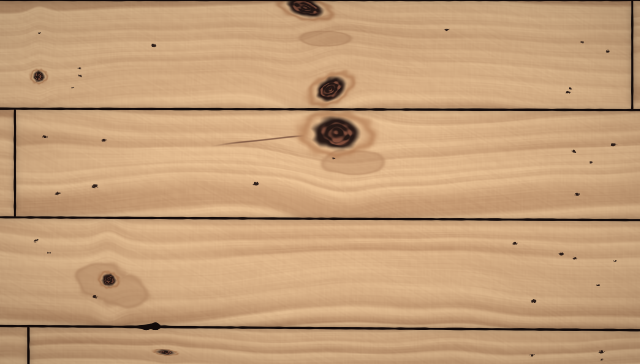
A Shadertoy shader for this texture:

```glsl
// Horizontal pine planks with flowing grain, knots, nail holes and dark seams

const vec3 PALE  = vec3(0.91, 0.755, 0.58);
const vec3 TAN   = vec3(0.70, 0.52, 0.375);
const vec3 BROWN = vec3(0.36, 0.21, 0.16);
const vec3 DARK  = vec3(0.11, 0.06, 0.055);

// Knots: centre and radii in canvas heights, y measured downwards
const int KNOTS = 6;
const vec4 knots[KNOTS] = vec4[KNOTS](
    vec4(0.838, 0.021, 0.046, 0.023), vec4(0.909, 0.244, 0.040, 0.028),
    vec4(0.925, 0.367, 0.060, 0.043), vec4(0.299, 0.769, 0.017, 0.016),
    vec4(0.107, 0.210, 0.014, 0.014), vec4(0.455, 0.968, 0.020, 0.006));
const float tilts[KNOTS] = float[KNOTS](0.25, -0.45, 0.05, 0.3, 0.0, 0.1);

// Soft stained ovals beside the knots
const int STAINS = 4;
const vec4 stains[STAINS] = vec4[STAINS](
    vec4(0.892, 0.105, 0.072, 0.022), vec4(0.968, 0.445, 0.086, 0.036),
    vec4(0.345, 0.803, 0.066, 0.046), vec4(0.278, 0.770, 0.070, 0.052));

// End joint of each plank row; a negative value means none
const float joints[4] = float[4](1.737, 0.041, -1.0, 0.078);
const float PITCH = 0.30;

float hash(vec2 p) { return fract(sin(dot(p, vec2(127.1, 311.7))) * 43758.5); }

float noise(vec2 p) {
    vec2 i = floor(p), f = fract(p);
    f = f * f * (3.0 - 2.0 * f);
    return mix(mix(hash(i), hash(i + vec2(1, 0)), f.x),
               mix(hash(i + vec2(0, 1)), hash(i + vec2(1, 1)), f.x), f.y);
}

vec2 rotate(vec2 p, float a) {
    return vec2(cos(a) * p.x + sin(a) * p.y, cos(a) * p.y - sin(a) * p.x);
}

// Height across the plank, pushed outwards around its knots
float grainHeight(vec2 p, float t, float row, float seed) {
    float h = t + 0.30 * (noise(vec2(p.x * 1.7, t * 1.3) + seed) - 0.5)
                + 0.05 * noise(vec2(p.x * 6.0, t * 3.0) + seed);
    for (int i = 0; i < KNOTS; i++) {
        vec4 k = knots[i];
        if (floor(k.y / PITCH) != row) continue;
        vec2 d = (p - k.xy) / vec2(k.z * 2.3, PITCH);
        float push = 1.3 * k.w / PITCH;
        h -= push * d.y / (abs(d.y) + push) * exp(-d.x * d.x);
    }
    return h;
}

// Latewood bands: slow rise, sharper fall, each with its own strength
float bands(float h, float seed) {
    float phase = h * 7.0 + 1.8 * noise(vec2(h * 3.0, seed));
    float s = fract(phase);
    float strength = mix(0.15, 1.0, hash(vec2(floor(phase), seed)));
    return strength * smoothstep(0.0, 0.75, s) * (1.0 - smoothstep(0.78, 1.0, s));
}

vec3 wood(vec2 p, float t, float row, float seed) {
    float h = grainHeight(p, t, row, seed);
    float edge = smoothstep(0.08, 0.4, abs(t - 0.52));
    float tone = bands(h, seed) * mix(0.35, 0.72, edge);
    tone += 0.28 * noise(vec2(p.x * 2.0, h * 5.0) + seed);
    tone += 0.12 * (noise(vec2(p.x * 9.0, h * 80.0)) - 0.5);
    tone += 0.09 * (noise(rotate(p, 0.5) * vec2(12.0, 220.0)) - 0.5);
    tone += 0.07 * (noise(p * vec2(230.0, 40.0)) - 0.5);
    return mix(PALE, TAN, tone);
}

vec3 addStains(vec3 col, vec2 p) {
    float d = 9.0;
    for (int i = 0; i < STAINS; i++)
        d = min(d, length((p - stains[i].xy) / stains[i].zw));
    d += 0.25 * (noise(p * 28.0) - 0.5);
    float rim = exp(-pow(abs(d - 0.93) * 9.0, 2.0));
    return mix(col, TAN, 0.42 * (1.0 - smoothstep(0.85, 1.05, d)) + 0.25 * rim);
}

vec3 addKnot(vec3 col, vec2 p, vec4 k, float tilt, float px) {
    vec2 d = rotate(p - k.xy, tilt) / k.zw;
    float r = length(d) + 0.22 * (noise(d * 2.5 + k.xy * 40.0) - 0.5);
    float eye = length(d / vec2(1.65, 1.35)) + 0.2 * (noise(d * 2.0) - 0.5);
    col = mix(col, TAN * vec3(0.95, 0.86, 0.78), 0.6 * exp(-pow(abs(eye - 0.95) * 6.0, 2.0)));
    // Red-brown heart inside a dark bark rim
    float heart = noise(d * 3.5 + k.xy * 9.0) * 0.75 + 0.15 * sin(r * 22.0);
    vec3 core = mix(DARK, BROWN * 1.35, smoothstep(0.15, 0.75, heart));
    core = mix(core, DARK, smoothstep(0.65, 0.9, r));
    float soft = 0.12 + px / k.w;
    return mix(col, core, 0.95 * (1.0 - smoothstep(1.0 - soft, 1.0 + soft, r)));
}

// Specks cluster near both plank ends, with a few strays between
float nailHoles(vec2 p, float t, float row, float px) {
    float mask = 0.0;
    for (int i = 0; i < 10; i++) {
        vec2 id = vec2(float(i), row + 3.0);
        float x = (i % 2 == 0 ? 0.19 : 1.62) + 0.20 * (hash(id) - 0.5);
        if (i > 7) x = 0.3 + 1.2 * hash(id);
        vec2 d = vec2(p.x - x, (t - mix(0.15, 0.85, hash(id + 7.3))) * PITCH);
        float size = mix(0.003, 0.0065, hash(id + 2.1));
        float r = length(d * vec2(0.75, 1.2)) + 0.004 * (noise(p * 260.0) - 0.5);
        mask = max(mask, 1.0 - smoothstep(size - 0.002 - px * 0.5, size + px * 0.5, r));
    }
    return mask;
}

void mainImage(out vec4 fragColor, in vec2 fragCoord) {
    float px = 1.0 / iResolution.y;
    vec2 uv = fragCoord / iResolution.xy;
    vec2 p = vec2(fragCoord.x, iResolution.y - fragCoord.y) * px;

    // Plank rows fan out slightly towards the right
    float v = p.y / (0.2985 + 0.0022 * p.x);
    float row = floor(v), t = fract(v);
    float joint = joints[int(clamp(row, 0.0, 3.0))];
    float seed = row * 7.3 + step(joint, p.x) * 3.7;

    vec3 col = addStains(wood(p, t, row, seed), p);
    for (int i = 0; i < KNOTS; i++) col = addKnot(col, p, knots[i], tilts[i], px);

    // Hairline crack running into the large knot
    float along = (p.x - 0.57) / 0.27;
    float crack = abs(p.y - 0.404 + 0.032 * along + 0.006 * (noise(p * 14.0) - 0.5));
    float span = smoothstep(0.0, 0.4, along) * (1.0 - smoothstep(0.85, 1.0, along));
    col = mix(col, BROWN, 0.65 * span * (1.0 - smoothstep(0.0, 0.0015 + px, crack)));
    col = mix(col, DARK, 0.9 * nailHoles(p, t, row, px));

    // Seams and end joints, with a chipped spot on the third seam
    float chip = 0.011 * exp(-pow((p.x - 0.42) / 0.035, 2.0)) * step(2.5, v) * step(v, 3.5);
    float gap = min(min(t, 1.0 - t) * PITCH, abs(p.x - joint));
    float width = 0.0022 + 0.0012 * noise(p * 60.0) + chip * noise(p * 70.0 + 4.0);
    col *= 1.0 - 0.22 * exp(-gap / 0.007);
    col = mix(col, DARK * 0.7, 1.0 - smoothstep(width - px * 0.5, width + px * 0.7, gap));

    // Darker towards the corners
    vec2 c = uv - 0.5;
    col *= 1.02 - 0.42 * dot(c, c);
    fragColor = vec4(clamp(col, 0.0, 1.0), 1.0);
}
```
